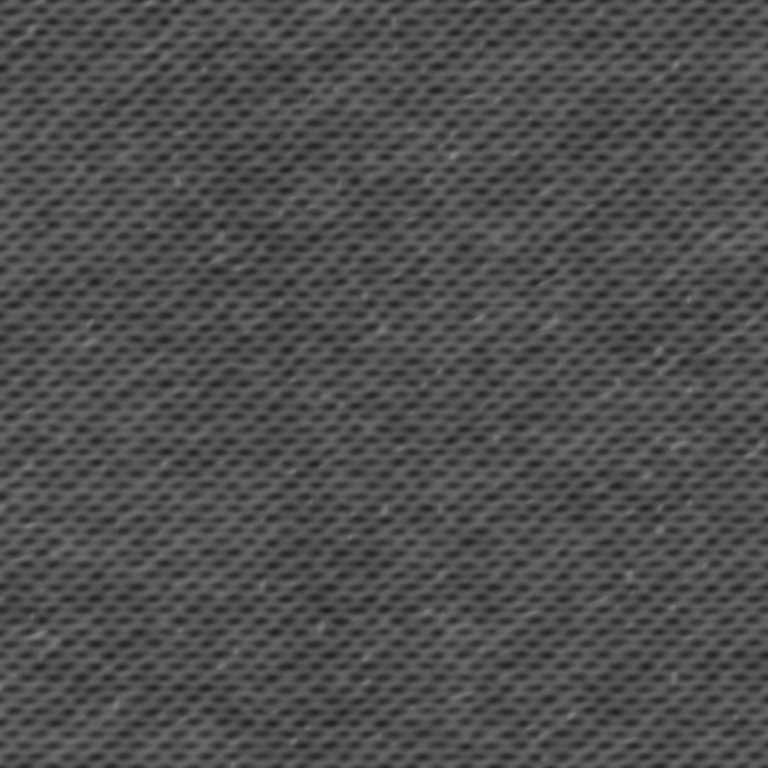
A Shadertoy shader for this texture:

```glsl
// Charcoal twill cloth: staggered dark gaps between short threads that climb to the right.
// Three crossed cosine waves form the weave; value noise bends the threads,
// varies their brightness and scatters pale flecks.

const vec2  REPEATS      = vec2(28.0, 34.0); // weave repeats across and down, two rows each
const vec3  CLOTH_COLOR  = vec3(0.303);
const float RISE_DEPTH   = 0.052;            // ribs rising to the right
const float FALL_DEPTH   = 0.031;            // weaker ribs falling to the right
const float ROW_DEPTH    = 0.036;            // horizontal rows
const float BEND         = 0.13;             // thread wander, in repeats
const float THREAD_VARY  = 0.085;            // brightness change from thread to thread
const float GRAIN_VARY   = 0.035;            // fine fibre grain
const float PATCH_VARY   = 0.025;            // broad uneven wear
const float FLECK_LIGHT  = 0.11;
const float TAU          = 6.2831853;

float hash(vec2 p) {
    return fract(sin(dot(p, vec2(127.1, 311.7))) * 43758.5453);
}

// Smooth value noise from 0 to 1
float noise(vec2 p) {
    vec2 cell = floor(p);
    vec2 f = fract(p);
    f = f * f * (3.0 - 2.0 * f);
    float low  = mix(hash(cell), hash(cell + vec2(1.0, 0.0)), f.x);
    float high = mix(hash(cell + vec2(0.0, 1.0)), hash(cell + vec2(1.0, 1.0)), f.x);
    return mix(low, high, f.y);
}

// Dark lens-shaped gaps on a half-shifted lattice
float weave(vec2 p) {
    float rise = cos(TAU * (p.x - p.y));
    float fall = cos(TAU * (p.x + p.y));
    float row  = cos(TAU * 2.0 * p.y);
    return -RISE_DEPTH * rise - FALL_DEPTH * fall - ROW_DEPTH * row;
}

void mainImage(out vec4 fragColor, in vec2 fragCoord) {
    vec2 uv = fragCoord / iResolution.xy;
    vec2 p = uv * REPEATS;

    // Uneven thread spacing
    vec2 wander = vec2(noise(p * 0.9 + 17.0), noise(p * vec2(0.7, 0.9) + 53.0)) - 0.5;
    vec2 bent = p + BEND * wander * vec2(2.0, 1.0);

    // Thread noise is sheared to follow the rising ribs
    vec2 along = vec2(bent.x * 1.7, bent.y * 2.0 - bent.x * 0.5);
    float thread = noise(along + 5.0) - 0.5;
    float grain = noise(p * vec2(3.7, 4.3) + 91.0) - 0.5;
    float wear = noise(uv * 9.0 + 31.0) + noise(uv * vec2(5.0, 23.0) + 73.0) - 1.0;

    // Pale flecks sit on the raised thread between the gaps
    float raised = 0.5 - 0.5 * cos(TAU * (bent.x - bent.y));
    float fleck = smoothstep(0.74, 1.0, noise(along * vec2(1.1, 1.0) + 139.0)) * raised;

    float light = weave(bent) + THREAD_VARY * thread + GRAIN_VARY * grain
                + PATCH_VARY * wear + FLECK_LIGHT * fleck;
    fragColor = vec4(clamp(CLOTH_COLOR + light, 0.0, 1.0), 1.0);
}
```
